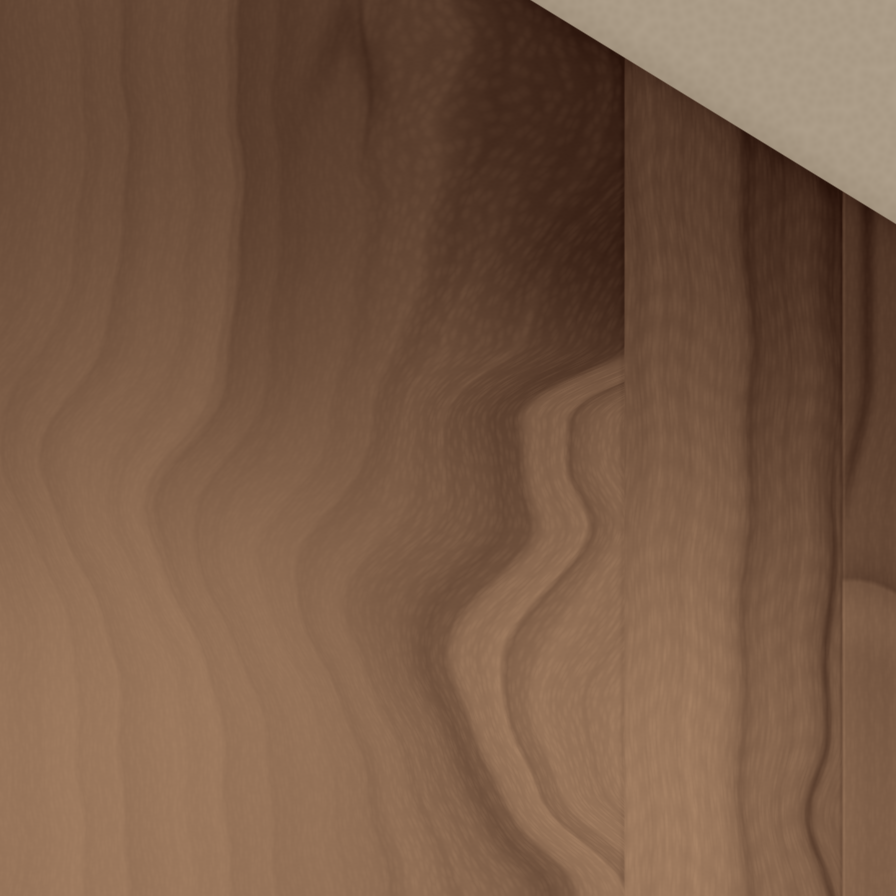
A Shadertoy shader for this texture:

```glsl
// Walnut veneer in three panels with flowing grain, cut by a slanted plaster wall.

float bell(float x, float width) { return exp(-x * x / (width * width)); }

vec2 hash2(vec2 c) {
    vec3 q = fract(c.xyx * vec3(0.1031, 0.1030, 0.0973));
    q += dot(q, q.yzx + 33.33);
    return fract((q.xx + q.yz) * q.zy);
}

// Distance to the nearest jittered cell point
float cellular(vec2 p) {
    vec2 cell = floor(p);
    float nearest = 2.0;
    for (int j = -1; j <= 1; j++)
        for (int i = -1; i <= 1; i++) {
            vec2 c = cell + vec2(i, j);
            nearest = min(nearest, length(c + hash2(c) - p));
        }
    return nearest;
}

// Layered sines across the grain, drifting slowly along it
float streaks(float g, float y) {
    float sum = 0.0, freq = 75.0, amp = 0.5;
    for (int i = 0; i < 5; i++) {
        sum += amp * sin(g * freq + 1.8 * sin(g * freq * 0.37 + y * 3.0 + float(i)));
        freq *= 1.73;
        amp *= 0.76;
    }
    return sum;
}

// Short pale fibres lying along the grain
float flecks(float g, float y) {
    return 1.0 - smoothstep(0.05, 0.55, cellular(vec2(g * 190.0, y * 55.0)));
}

// Growth ring: sudden darkening that fades towards the right
float ring(float g, float fade) {
    return smoothstep(-0.003, 0.005, g) * exp(-max(g, 0.0) / fade);
}

// Position across the grain of the wide panel
float bentGrain(vec2 p) {
    float k = smoothstep(0.3, 0.8, p.x);
    float bend = -mix(0.09, 0.06, k) * bell(p.y - 0.52 + 0.5 * p.x, 0.14);
    bend += k * (0.03 * bell(p.y - 0.41, 0.05) + 0.13 * smoothstep(0.53, 0.62, p.y)
          + 0.10 * smoothstep(0.6, 0.85, p.y) + 0.09 * (1.0 - smoothstep(0.0, 0.12, p.y)));
    bend += 0.004 * sin(p.y * 23.0 + p.x * 9.0) + 0.002 * sin(p.y * 51.0 - p.x * 30.0);
    return p.x - bend;
}

float widePanel(vec2 p) {
    float g = bentGrain(p);
    float tone = mix(0.98, 0.50, smoothstep(0.15, 0.95, p.y));
    tone -= 0.10 * smoothstep(0.2, 0.45, p.x) + 0.06 * bell(p.x, 0.05);
    // Broad growth rings
    for (int i = 0; i < 8; i++) {
        float n = float(i);
        tone -= (0.06 + 0.03 * sin(n * 2.3)) * ring(g - 0.09 - 0.056 * n - 0.01 * sin(n * 4.1), 0.03);
    }
    tone -= 0.13 * ring(g - 0.266, 0.12) * smoothstep(0.2, 0.7, p.y);
    // Dark heartwood, pale hook and its inner vein
    tone -= 0.10 * smoothstep(0.46, 0.51, g) + 0.17 * bell(g - 0.558, 0.028);
    tone += 0.13 * smoothstep(0.580, 0.594, g) - 0.20 * ring(g - 0.636, 0.018);
    tone += 0.08 * bell(g - 0.497, 0.006) * bell(p.y - 0.6, 0.15);
    tone -= 0.24 * smoothstep(0.42, 0.64, p.x) * smoothstep(0.52, 0.75, p.y);
    // Small knot and thin vein near the top
    tone -= 0.12 * bell(p.x - 0.385, 0.045) * bell(p.y - 0.98 + 2.0 * abs(p.x - 0.385), 0.04);
    tone -= 0.08 * bell(p.x - 0.408 - 0.006 * sin(p.y * 30.0), 0.004) * smoothstep(0.78, 0.9, p.y);
    float figure = smoothstep(0.36, 0.52, p.x);
    tone += mix(0.012, 0.045, figure) * streaks(g, p.y);
    return tone + mix(0.025, 0.06, figure) * flecks(g, p.y);
}

float narrowPanel(vec2 p) {
    float g = p.x + 0.006 * sin(p.y * 8.0) + 0.003 * sin(p.y * 31.0 + p.x * 20.0);
    g += 0.022 * bell(p.y - 0.09, 0.06) * smoothstep(0.8, 0.92, p.x);
    float tone = mix(0.93, 0.28, smoothstep(0.1, 0.9, p.y));
    tone += 0.05 * bell(p.x - 0.75, 0.05) - 0.16 * smoothstep(0.80, 0.85, g);
    tone -= 0.10 * bell(g - 0.835, 0.008) + 0.12 * smoothstep(0.90, 0.925, g);
    tone -= 0.24 * bell(g - 0.929, 0.005) * (1.0 - smoothstep(0.3, 0.55, p.y));
    tone += 0.035 * streaks(g * 1.5, p.y) + 0.05 * flecks(g, p.y * 0.6);
    return tone + 0.012 * sin(p.y * 160.0 + 4.0 * sin(p.x * 40.0));
}

float edgePanel(vec2 p) {
    float vein = p.x - 0.968 + 0.026 * (1.0 - smoothstep(0.42, 0.58, p.y));
    float tone = mix(0.72, 0.28, smoothstep(0.05, 0.75, p.y));
    tone -= 0.22 * bell(vein, 0.009) * smoothstep(0.38, 0.5, p.y);
    // Curved knot line with a paler patch below
    float arc = p.y - 0.352 + 6.0 * (p.x - 0.95) * (p.x - 0.95);
    tone += 0.10 * bell(arc + 0.04, 0.035) - 0.22 * ring(arc, 0.025);
    return tone + 0.025 * streaks(vein, p.y) + 0.03 * flecks(vein, p.y);
}

void mainImage(out vec4 fragColor, in vec2 fragCoord) {
    vec2 p = fragCoord / iResolution.xy;
    float aa = 1.0 / iResolution.y;

    // Panels and their seams
    float tone = mix(widePanel(p), narrowPanel(p), smoothstep(-aa, aa, p.x - 0.697));
    tone = mix(tone, edgePanel(p), smoothstep(-aa, aa, p.x - 0.940));
    tone -= 0.07 * bell(p.x - 0.695, 0.003) + 0.12 * bell(p.x - 0.939, 0.002);
    tone += 0.10 * bell(p.x - 0.942, 0.0015);

    // Contact shadow below the wall
    float wall = (p.y - 1.0 + 0.613 * (p.x - 0.592)) * 0.853;
    tone -= 0.16 * exp(min(wall, 0.0) / 0.018);
    tone += 0.02 * (cellular(p * vec2(170.0, 260.0)) - 0.5);
    vec3 color = mix(vec3(0.20, 0.11, 0.07), vec3(0.62, 0.48, 0.37), clamp(tone, -0.1, 1.08));

    // Softly pitted plaster
    vec3 plaster = vec3(0.67, 0.61, 0.53) + 0.025 * (cellular(p * 90.0) - 0.5);
    plaster -= 0.03 * bell(wall, 0.02);
    color = mix(color, plaster, smoothstep(-aa, aa, wall));
    fragColor = vec4(color, 1.0);
}
```
